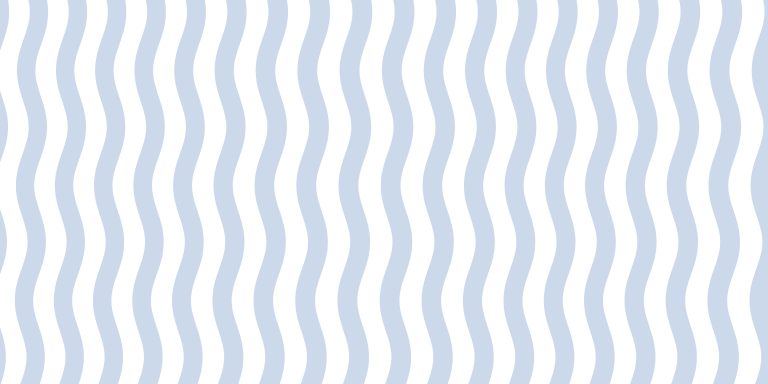
Write a Shadertoy shader that draws this pattern.

```glsl
// Draws upright wavy pale blue stripes on white, with gently uneven spacing.
// All lengths are in canvas heights.

const float PI = 3.14159265;
const vec3 WHITE = vec3(1.0);
const vec3 PALE_BLUE = vec3(0.80, 0.85, 0.92);

const float PITCH = 0.1063;        // mean distance between stripes
const float HALF_FILL = 0.235;     // half stripe width, as a share of the pitch
const float WAVE_LENGTH = 0.2995;  // vertical repeat
const float WAVE_HEIGHT = 0.0159;  // sideways amplitude
const float SLANT = 0.0095;        // sideways drift per unit of height
const vec2 ANCHOR = vec2(0.0443, 0.8177); // left edge of a stripe at a left bend
const float SPAN = 18.0 * PITCH;   // distance over which the spacing drifts

// Layered sines that squeeze and spread the stripes across the canvas.
float spacingDrift(float x, float span) {
    float a = PI * x / span;
    return -0.0109 * sin(a) - 0.0057 * sin(2.0 * a)
           - 0.0046 * sin(3.0 * a) + 0.0018 * sin(4.0 * a);
}

// Sideways offset (x) and slope (y) of the wave at height y above a left bend.
vec2 wave(float y, float amplitude, float wavelength) {
    float k = 2.0 * PI / wavelength;
    return amplitude * vec2(1.0 - cos(k * y), k * sin(k * y));
}

// Signed distance to the nearest stripe edge, negative inside the stripe.
float stripeDistance(vec2 p, float pitch, float halfFill) {
    vec2 bend = wave(p.y, WAVE_HEIGHT, WAVE_LENGTH);
    float x = p.x - bend.x - SLANT * p.y;
    float phase = (x - spacingDrift(x, SPAN)) / pitch - halfFill;
    float fromCentre = abs(fract(phase + 0.5) - 0.5) * pitch;

    // Dividing by the slope length keeps the width even along the curve.
    return fromCentre / length(vec2(1.0, bend.y + SLANT)) - halfFill * pitch;
}

// Coverage of a shape, softened over one pixel.
float coverage(float dist, float pixel) {
    return clamp(0.5 - dist / pixel, 0.0, 1.0);
}

void mainImage(out vec4 fragColor, in vec2 fragCoord) {
    float pixel = 1.0 / iResolution.y;
    vec2 p = fragCoord * pixel - ANCHOR;

    float stripe = coverage(stripeDistance(p, PITCH, HALF_FILL), pixel);
    fragColor = vec4(mix(WHITE, PALE_BLUE, stripe), 1.0);
}
```
